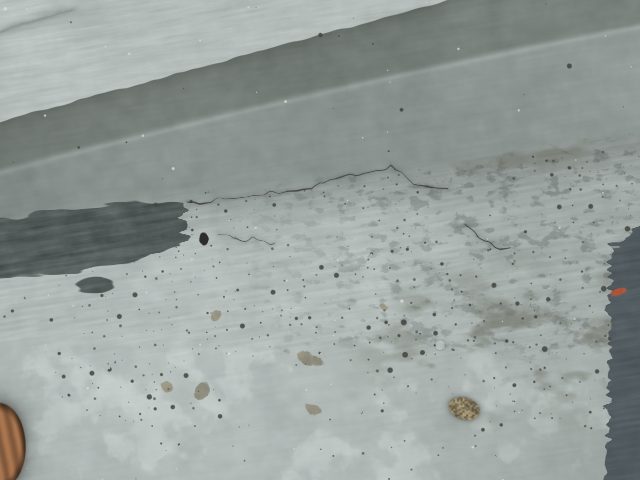
This texture is drawn by a Shadertoy shader. Its source:

```glsl
// Weathered grey plaster: a pale ledge, a shaded moulding and a scuffed floor.
// Sloping bands set the tones; stretched noise makes brush strokes, and distance
// functions place the cracks, dark paint, pebble and scattered grit.

const vec3 LEDGE = vec3(0.71, 0.74, 0.73);
const vec3 SHADE = vec3(0.455, 0.485, 0.465);
const vec3 WALL = vec3(0.535, 0.57, 0.555);
const vec3 FLOOR = vec3(0.695, 0.73, 0.72);
const vec3 DARK_PAINT = vec3(0.31, 0.34, 0.335);
const vec3 BLUE_PAINT = vec3(0.32, 0.355, 0.375);
const vec3 GRIME = vec3(0.42, 0.43, 0.38);
const vec3 TAN = vec3(0.50, 0.46, 0.36);
const vec3 RUST = vec3(0.49, 0.34, 0.23);
const vec3 CRACK = vec3(0.25, 0.26, 0.24);
const float STROKES = 0.075;
const float GRIT = 0.42;

// Crack vertices; segment 6 is a gap between two branches
const vec2 PATH[11] = vec2[](
  vec2(0.39, 0.575), vec2(0.573, 0.597), vec2(0.651, 0.604), vec2(0.668, 0.622),
  vec2(0.816, 0.653), vec2(0.859, 0.615), vec2(0.929, 0.604),
  vec2(0.969, 0.535), vec2(1.007, 0.497), vec2(1.04, 0.48), vec2(1.062, 0.485));

// Tan chips: centre and radii
const vec4 CHIPS[6] = vec4[](
  vec4(0.448, 0.342, 0.011, 0.013), vec4(0.635, 0.257, 0.032, 0.010),
  vec4(0.347, 0.196, 0.014, 0.014), vec4(0.420, 0.184, 0.012, 0.016),
  vec4(0.799, 0.358, 0.012, 0.008), vec4(0.651, 0.149, 0.018, 0.009));

float hash(vec2 p) { return fract(sin(dot(p, vec2(127.1, 311.7))) * 43758.5453); }

float noise(vec2 p) {
  vec2 i = floor(p), f = fract(p);
  f = f * f * (3.0 - 2.0 * f);
  return mix(mix(hash(i), hash(i + vec2(1, 0)), f.x),
             mix(hash(i + vec2(0, 1)), hash(i + vec2(1, 1)), f.x), f.y);
}

float fbm(vec2 p) {
  float sum = 0.0, amp = 0.5;
  for (int i = 0; i < 5; i++) {
    sum += amp * noise(p);
    p = mat2(1.6, 1.2, -1.2, 1.6) * p + 7.3;
    amp *= 0.5;
  }
  return sum;
}

vec2 turn(vec2 p, float a) { return mat2(cos(a), -sin(a), sin(a), cos(a)) * p; }

float cover(float d) {
  float edge = 0.8 / iResolution.y;
  return 1.0 - smoothstep(-edge, edge, d);
}

float bell(float x) { return exp(-x * x); }

float ellipse(vec2 p, vec2 r) { return (length(p / r) - 1.0) * min(r.x, r.y); }

float segment(vec2 p, vec2 a, vec2 b) {
  vec2 ab = b - a;
  return length(p - a - ab * clamp(dot(p - a, ab) / dot(ab, ab), 0.0, 1.0));
}

// Round specks, at most one per grid cell
float grit(vec2 p, float cells, float density) {
  vec2 id = floor(p * cells);
  vec2 offset = vec2(hash(id + 3.1), hash(id + 8.7)) * 0.5 + 0.25;
  float size = mix(0.04, 0.17, pow(hash(id + 5.3), 3.0));
  return cover((length(fract(p * cells) - offset) - size) / cells) * step(hash(id), density);
}

void mainImage(out vec4 fragColor, in vec2 fragCoord) {
  vec2 p = fragCoord / iResolution.y, along = turn(p, 0.16);
  float broad = fbm(p * 5.0), fine = fbm(p * 34.0) - 0.48;
  float strokes = fbm(along * vec2(12.0, 150.0)) - 0.48;
  float ragged = noise(p * vec2(25.0, 130.0)) - 0.5;

  // Sloping boundaries
  float drop = 0.745 + 0.27 * p.x + 0.004 * noise(p.xx * 30.0) - p.y;
  float rise = p.y - 0.644 - 0.265 * p.x + 0.028 * p.x * p.x;
  float below = 0.525 + 0.143 * p.x - p.y + 0.03 * broad;
  float onFloor = smoothstep(-0.015, 0.03, below), ledge = cover(drop);

  // Floor, wall, moulding, ledge
  vec3 ground = FLOOR * mix(0.85, 1.0, smoothstep(0.0, 0.13, below));
  ground *= 1.0 - 0.09 * smoothstep(0.6, 1.3, p.x);
  vec3 col = mix(WALL * (0.96 + 0.08 * p.x), ground, onFloor);
  col = mix(col, SHADE * (0.98 + 0.06 * p.x), smoothstep(-0.006, 0.012, rise));
  col += 0.045 * bell((rise + 0.004) / 0.006);
  col = mix(col * (1.0 - 0.16 * exp(-max(drop, 0.0) * 45.0)), LEDGE, ledge);

  // Strokes, pits and the smoother lower coat
  float coat = smoothstep(0.25, 0.30, p.y + 0.05 * (broad - 0.5));
  col += strokes * STROKES * mix(0.4, 1.3, max(coat * onFloor, ledge));
  col += (broad - 0.48) * 0.07 + fine * 0.06;
  float pits = onFloor * coat * smoothstep(0.52, 0.7, fbm(p * vec2(45.0, 75.0)));
  col -= 0.10 * pits * smoothstep(0.3, 0.9, p.x);
  col += 0.05 * (1.0 - coat) * smoothstep(0.52, 0.68, fbm(p * 16.0 + 4.0));

  // Floor grime and ledge streak
  float stain = smoothstep(0.46, 0.70, fbm(p * vec2(13.0, 24.0) + 2.0)) * smoothstep(0.65, 1.0, p.x);
  stain *= onFloor * (bell((p.y - 0.29) / 0.13) + bell(below / 0.05));
  col = mix(col, GRIME, 0.65 * min(stain, 1.0));
  float streak = segment(p + 0.012 * fine, vec2(-0.02, 0.928), vec2(0.15, 0.98));
  col = mix(col, SHADE, 0.65 * exp(-streak * 140.0));

  // Grit
  float dirt = onFloor * GRIT * smoothstep(0.35, 0.65, broad + 0.1 * coat);
  col = mix(col, CRACK, 0.85 * grit(along, 28.0, dirt + 0.02));
  col = mix(col, CRACK, 0.65 * grit(along + 3.0, 56.0, dirt * 0.6));
  col = mix(col, vec3(0.87), 0.8 * grit(along + 9.0, 40.0, 0.035));

  // Cracks
  vec2 q = p + 0.012 * (vec2(noise(p * 55.0), noise(p * 55.0 + 9.0)) - 0.5);
  float crack = segment(q, vec2(0.46, 0.507), vec2(0.57, 0.495)) + 0.0006;
  for (int i = 0; i < 10; i++)
    if (i != 6) crack = min(crack, segment(q, PATH[i], PATH[i + 1]));
  col = mix(col, CRACK, cover(crack - 0.0021 * noise(p * 24.0)) * 0.85);
  col *= 1.0 - 0.12 * exp(-crack * 130.0);

  // Dry-brushed paint: left patch and blot, right strip
  float bend = p.x * p.x;
  float left = max(p.y - 0.54 - 0.22 * p.x + 0.32 * bend, 0.422 + 0.45 * bend - p.y);
  left = max(left + 0.012 * ragged, p.x - 0.383 + 0.035 * ragged);
  left = min(left, ellipse(p - vec2(0.20, 0.406), vec2(0.041, 0.018)) + 0.008 * ragged);
  col = mix(col, DARK_PAINT + 0.14 * strokes + 0.12 * fine, 0.95 * cover(left));
  float right = max(1.264 + 0.012 * p.y - p.x, p.y - 0.49 - 0.9 * max(p.x - 1.29, 0.0));
  col = mix(col, BLUE_PAINT + 0.08 * strokes + 0.05 * fine, cover(right + 0.022 * ragged));

  // Chips, pale ring, hole, pebble
  for (int i = 0; i < 6; i++) {
    float chip = ellipse(turn(p - CHIPS[i].xy, -0.4), CHIPS[i].zw) + 0.02 * fine;
    col = mix(col, TAN * (1.0 + 0.6 * fine), 0.6 * cover(chip));
  }
  float ring = length(p - vec2(0.917, 0.281)) - 0.011;
  col += 0.06 * cover(ring) - 0.08 * cover(abs(ring) - 0.0015);
  float hole = ellipse(p - vec2(0.425, 0.503), vec2(0.009, 0.014));
  col = mix(col, CRACK * 0.7, cover(hole + 0.01 * fine));
  float pebble = ellipse(turn(p - vec2(0.967, 0.149), -0.3), vec2(0.033, 0.023));
  col *= 1.0 - 0.25 * exp(-max(pebble, 0.0) * 250.0);
  col = mix(col, TAN * (0.7 + 0.7 * noise(p * 260.0)), cover(pebble));

  // Rust flake and brown wood
  float flake = ellipse(turn(p - vec2(1.288, 0.392), 0.3), vec2(0.017, 0.007));
  col = mix(col, vec3(0.66, 0.33, 0.22) * (1.0 + fine), cover(flake));
  vec2 w = p - vec2(-0.005, 0.07);
  float wood = ellipse(w, vec2(0.057, 0.09)) + 0.006 * (broad - 0.5);
  col *= 1.0 - 0.35 * exp(-max(wood, 0.0) * 70.0);
  float grain = 1.08 + 0.16 * sin(w.x * 260.0 + w.y * 50.0 + 9.0 * broad);
  col = mix(col, RUST * grain * mix(0.55, 1.1, smoothstep(0.0, 0.014, -wood)), cover(wood));

  fragColor = vec4(clamp(col, 0.0, 1.0), 1.0);
}
```
